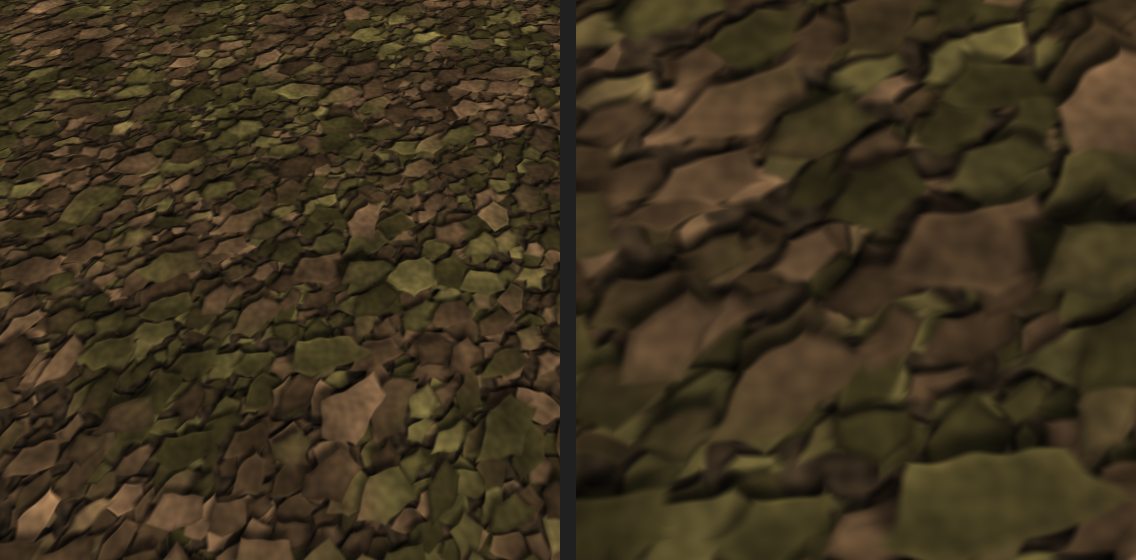
Left, the full canvas; right, a detail of the centre.
Give the GLSL for this texture, as a WebGL 1 fragment shader.

```glsl
precision highp float;
uniform vec2 u_resolution;

#define HORIZON 1.65
#define FORESHORTEN 1.35
#define FINEST_CELLS 32.0
#define LAYER_RATIO 0.8
#define SPARSER 0.165
#define LEAN 0.62
#define LEAN_SPREAD 0.95
#define SOFTNESS 0.0031
#define SHADOW_DEPTH 0.56
#define MOSS_AMOUNT 0.5
#define GRAIN 0.36

const vec3 SOIL = vec3(0.19, 0.15, 0.105);
const vec3 DARK_STONE = vec3(0.215, 0.178, 0.118);
const vec3 PALE_STONE = vec3(0.43, 0.36, 0.255);
const vec3 MOSS_TINT = vec3(0.95, 1.01, 0.80);
const vec3 RUST_TINT = vec3(1.06, 0.965, 0.95);
const vec3 LEAF = vec3(0.55, 0.44, 0.08);

vec3 hash3(vec2 p) {
  vec3 q = fract(p.xyx * vec3(0.1031, 0.1030, 0.0973));
  q += dot(q, q.yxz + 33.33);
  return fract((q.xxy + q.yzz) * q.zyx);
}

float gradientCorner(vec2 cell, vec2 offset) {
  float a = 6.2832 * hash3(cell).x;
  return dot(vec2(cos(a), sin(a)), offset);
}

float gradientNoise(vec2 p) {
  vec2 i = floor(p), f = p - i;
  vec2 u = f * f * f * (f * (f * 6.0 - 15.0) + 10.0);
  vec2 e = vec2(1.0, 0.0);
  float low = mix(gradientCorner(i, f), gradientCorner(i + e, f - e), u.x);
  float high = mix(gradientCorner(i + e.yx, f - e.yx), gradientCorner(i + 1.0, f - 1.0), u.x);
  return mix(low, high, u.y);
}

// Signed distances of a point and its shadow point to a random pentagon
vec2 shardDistance(vec2 p, vec2 shadowPoint, vec2 seed, float radius) {
  vec2 d = vec2(-9.0);
  for (int k = 0; k < 5; k++) {
    vec3 h = hash3(seed + float(k) * 7.3);
    float a = 1.2566 * (float(k) + 0.5 * (h.x - 0.5));
    vec2 normal = vec2(cos(a), sin(a));
    float reach = radius * mix(0.7, 1.1, h.y);
    d = max(d, vec2(dot(p, normal), dot(shadowPoint, normal)) - reach);
  }
  return d;
}

vec3 stoneColour(vec3 h, float moss) {
  vec3 colour = mix(DARK_STONE, PALE_STONE, pow(h.x, 1.8));
  float mossy = smoothstep(0.3, 0.7, MOSS_AMOUNT + moss + 0.8 * (h.y - 0.5));
  colour *= mix(RUST_TINT, MOSS_TINT, mossy);
  colour *= 1.0 + 0.3 * smoothstep(0.95, 1.0, h.z);
  return mix(colour, LEAF, step(0.999, h.y));
}

void main() {
  vec2 uv = gl_FragCoord.xy / u_resolution.y;

  // Ground plane seen at a slant
  float depth = HORIZON - uv.y;
  vec2 ground = vec2(uv.x - 0.5, FORESHORTEN) / depth + 3.0;

  // Surface noise shared by soil and stones
  float fine = gradientNoise(ground * 95.0);
  float coarse = gradientNoise(ground * 36.0 + 9.0);
  float moss = gradientNoise(ground * 4.0);
  vec2 ragged = 0.006 * vec2(coarse, gradientNoise(ground * 42.0 + 70.0));
  float grain = 1.0 + GRAIN * (0.6 * fine + 0.8 * coarse);
  vec3 colour = SOIL * (1.0 + 0.6 * fine + 0.6 * coarse);

  // Layers of stones, from small and dense to large and sparse
  float cells = FINEST_CELLS;
  for (int layer = 0; layer < 6; layer++) {
    float level = float(layer);
    vec2 q = (ground + ragged) * cells + level * 17.37;
    vec2 home = floor(q);
    float soft = max(SOFTNESS, 0.8 / u_resolution.y) * cells / depth;
    float presence = 0.98 - SPARSER * level;

    for (int j = 1; j >= -1; j--) {
      for (int i = -1; i <= 1; i++) {
        vec2 cell = home + vec2(float(i), float(j));
        vec2 seed = cell + level * 41.0;
        vec3 place = hash3(seed);
        if (place.z > presence) continue;
        vec3 look = hash3(seed + 113.0);
        vec3 form = hash3(seed + 271.0);

        // Stone frame, leaning up to the right
        float angle = LEAN + LEAN_SPREAD * (form.x - 0.5);
        float c = cos(angle), s = sin(angle);
        mat2 turn = mat2(c, -s, s, c);
        vec2 stretch = vec2(1.0 / mix(1.2, 1.75, form.y), 1.2);
        vec2 p = turn * (q - cell - mix(vec2(0.25), vec2(0.75), place.xy));
        vec2 shadowShift = turn * vec2(-0.05, 0.13);
        vec2 d = shardDistance(p * stretch, (p - shadowShift) * stretch, seed,
                               mix(0.29, 0.41, form.z));

        // Dropped shadow, then tilted face with a worn rim
        float shadow = 1.0 - smoothstep(-0.10, 0.09, d.y);
        colour *= 1.0 - SHADOW_DEPTH * shadow;
        float tilt = 6.2832 * look.z;
        float slope = dot(p, vec2(cos(tilt), sin(tilt)));
        float rim = smoothstep(-0.11, -0.01, d.x);
        float shade = 1.0 + 0.35 * slope + rim * (0.45 * form.z - 0.28);
        vec3 face = stoneColour(look, moss) * shade * grain;
        float cover = 1.0 - smoothstep(-soft, soft, d.x);
        colour = mix(colour, face, cover);
      }
    }
    cells *= LAYER_RATIO;
  }

  // Broad uneven light
  colour *= 1.0 + 0.3 * gradientNoise(ground * 7.0 + 50.0);
  gl_FragColor = vec4(clamp(colour, 0.0, 1.0), 1.0);
}
```
